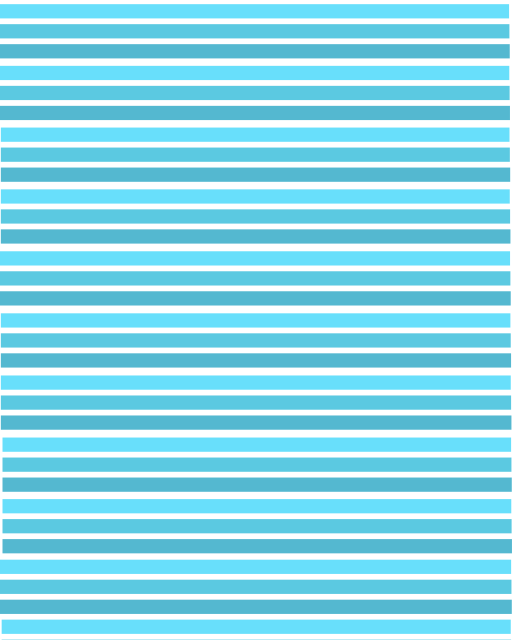
This pattern is drawn by a WebGL 2 fragment shader. Its source:

```glsl
#version 300 es
precision highp float;
// Horizontal stripes on white in groups of three blues, with slightly uneven placement.

#define LAYOUT vec2(614.0, 768.0) // layout units spanning the canvas
#define GROUP_PITCH 74.0          // distance between groups of three
#define BAR_PITCH 24.0            // distance between bars in a group
#define BAR_HEIGHT 17.1
#define TOP_MARGIN 5.0
#define DRIFT 2.1                 // vertical wander of the groups
#define RIGHT_EDGE 610.5
#define PAPER vec3(1.0)
#define LIGHT_BLUE vec3(0.408, 0.875, 0.984)
#define MID_BLUE vec3(0.357, 0.788, 0.882)
#define DEEP_BLUE vec3(0.328, 0.720, 0.815)

uniform vec2 u_resolution;
out vec4 fragColor;

// Fraction of a pixel of the given size, centred at x, inside [lo, hi].
float coverage(float x, float size, float lo, float hi) {
    float overlap = min(x + 0.5 * size, hi) - max(x - 0.5 * size, lo);
    return clamp(overlap / size, 0.0, 1.0);
}

// Slow vertical wander that quickens towards the bottom.
float wander(float group) {
    return sin(0.0039 * group * group * group);
}

// Left inset: steps inward in cycles of five, the fifth group sitting flush.
float leftInset(float group) {
    float cycle = floor(group / 5.0);
    float place = group - 5.0 * cycle;
    return place > 3.5 ? 0.0 : cycle + (1.0 + cycle) * floor(place * 0.5);
}

void main() {
    // Layout coordinates, with y measured down from the top.
    vec2 uv = gl_FragCoord.xy / u_resolution;
    vec2 p = vec2(uv.x, 1.0 - uv.y) * LAYOUT;
    vec2 pixel = LAYOUT / u_resolution;

    // Uneven placement of the current group.
    float group = floor((p.y - 1.0) / GROUP_PITCH);
    float sway = wander(group);
    float top = TOP_MARGIN + GROUP_PITCH * group + DRIFT * sway;
    float left = leftInset(group);
    float right = RIGHT_EDGE + 0.25 * group + 0.7 * sway;

    // Three bars, from light to deep.
    vec3 color = PAPER;
    for (int i = 0; i < 3; i++) {
        float bar = float(i);
        float barTop = top + BAR_PITCH * bar;
        float mask = coverage(p.y, pixel.y, barTop, barTop + BAR_HEIGHT)
                   * coverage(p.x, pixel.x, left, right + 0.4 * bar);
        vec3 blue = i == 0 ? LIGHT_BLUE : i == 1 ? MID_BLUE : DEEP_BLUE;
        color = mix(color, blue, mask);
    }
    fragColor = vec4(color, 1.0);
}
```
